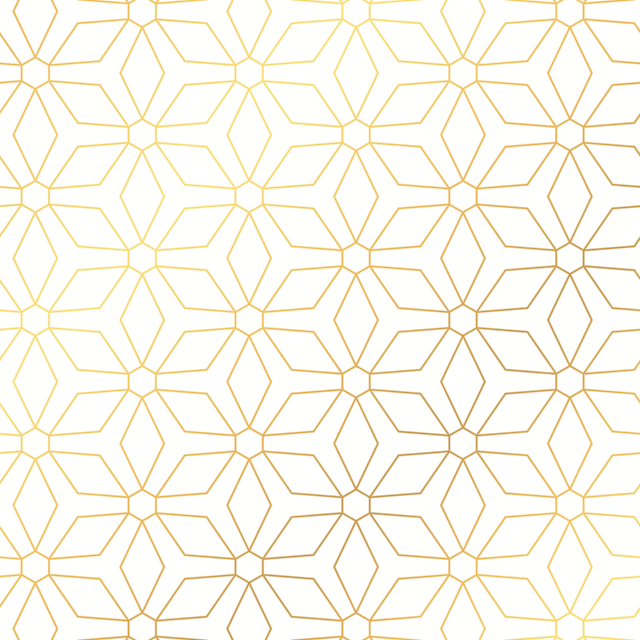
This pattern is drawn by a three.js fragment shader. Its source:

```glsl
varying vec2 vUv;

const float SPACING = 0.1929;              // distance between neighbouring hexagons
const vec2 ANCHOR = vec2(0.3893, 0.5);     // centre of one hexagon
const float HEX_RADIUS = 0.0247;           // centre to corner
const float PETAL_HALF_WIDTH = 0.0342;
const float LINE_HALF_WIDTH = 0.00135;
const float EDGE_SOFTNESS = 0.0016;

const vec3 PAPER = vec3(1.0, 1.0, 0.995);
const vec3 YELLOW = vec3(0.97, 0.85, 0.40);
const vec3 AMBER = vec3(0.91, 0.68, 0.26);
const vec3 BRONZE = vec3(0.75, 0.55, 0.22);

const float COS30 = 0.866025;
const float SIN30 = 0.5;

float ramp(float from, float to, float t) {
  return clamp((t - from) / (to - from), 0.0, 1.0);
}

float segmentDistance(vec2 p, vec2 a, vec2 b) {
  vec2 ap = p - a;
  vec2 ab = b - a;
  return length(ap - ab * clamp(dot(ap, ab) / dot(ab, ab), 0.0, 1.0));
}

// Offset from the nearest point of a triangular lattice
vec2 latticeOffset(vec2 p) {
  vec2 cell = SPACING * vec2(2.0 * COS30, 1.0);
  vec2 a = mod(p + 0.5 * cell, cell) - 0.5 * cell;
  vec2 b = mod(p, cell) - 0.5 * cell;
  return dot(a, a) < dot(b, b) ? a : b;
}

// Folds the plane into a 30 degree wedge whose x axis points at a neighbour
vec2 foldSixfold(vec2 p) {
  vec2 q = abs(p.yx);
  vec2 mirror = vec2(-SIN30, COS30);
  q -= 2.0 * max(dot(q, mirror), 0.0) * mirror;
  return vec2(q.x, abs(q.y));
}

float flowerDistance(vec2 p) {
  vec2 q = foldSixfold(latticeOffset(p));
  vec2 corner = vec2(HEX_RADIUS, 0.0);
  vec2 sideMiddle = HEX_RADIUS * COS30 * vec2(COS30, SIN30);
  vec2 petalSide = vec2(0.5 * SPACING, PETAL_HALF_WIDTH);
  return min(segmentDistance(q, corner, sideMiddle),
             segmentDistance(q, corner, petalSide));
}

// Metallic sheen running from the upper left to the lower right
vec3 goldSheen(vec2 uv) {
  float t = 0.5 * (uv.x + 1.0 - uv.y);
  vec3 gold = mix(AMBER, YELLOW, ramp(0.03, 0.26, t));
  gold = mix(gold, AMBER, ramp(0.32, 0.50, t));
  gold = mix(gold, BRONZE, ramp(0.52, 0.66, t));
  gold = mix(gold, AMBER, ramp(0.70, 0.80, t));
  return mix(gold, YELLOW, ramp(0.80, 0.94, t));
}

void main() {
  float d = flowerDistance(vUv - ANCHOR);
  float line = 1.0 - smoothstep(LINE_HALF_WIDTH - EDGE_SOFTNESS,
                                LINE_HALF_WIDTH + EDGE_SOFTNESS, d);
  gl_FragColor = vec4(mix(PAPER, goldSheen(vUv), line), 1.0);
}
```
